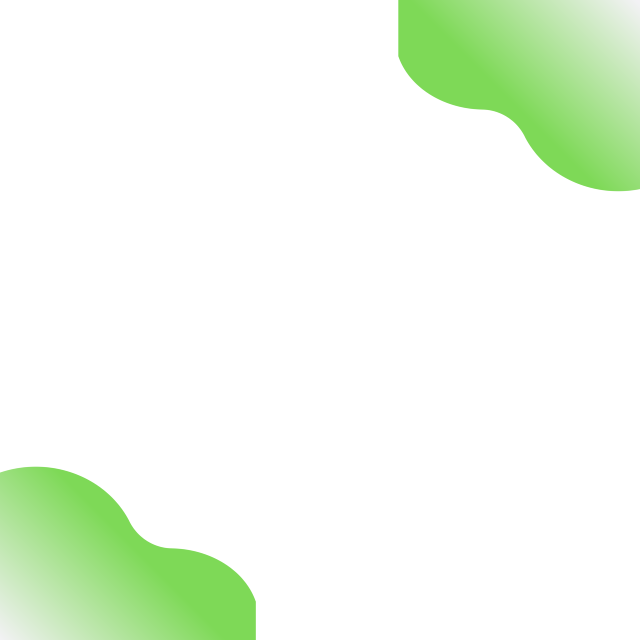
Write a three.js fragment shader that draws this background.

```glsl
// Two wavy green blobs fading to pale grey in opposite corners of a white field.
varying vec2 vUv;

// Drop below the crown of an elliptic arc (x) and its slope (y).
vec2 arcDrop(float dx, vec2 radii) {
  float r = clamp(dx / radii.x, -0.99, 0.99);
  float root = sqrt(1.0 - r * r);
  return vec2(radii.y * (1.0 - root), radii.y / radii.x * r / root);
}

// Coverage of a blob that sits in the lower left corner.
float blobMask(vec2 p) {
  vec2 drop;
  float height;
  if (p.x < 0.2018) {
    // tall hump
    drop = arcDrop(p.x - 0.056, vec2(0.1615, 0.1484));
    height = 0.2708 - drop.x;
  } else if (p.x < 0.2695) {
    // hollow between the humps
    drop = arcDrop(p.x - 0.2695, vec2(0.0755, 0.0771));
    height = 0.1432 + drop.x;
  } else {
    // low shoulder
    drop = arcDrop(p.x - 0.2656, vec2(0.1393, 0.1143));
    height = 0.1432 - drop.x;
  }
  float inside = (height - p.y) / sqrt(1.0 + drop.y * drop.y);
  inside = min(inside, 0.3997 - p.x); // straight cut at the side
  return smoothstep(-0.001, 0.001, inside);
}

// Diagonal fade from the pale corner to flat green.
vec3 blobColor(vec2 p) {
  vec3 pale = vec3(0.953, 0.949, 0.961);
  vec3 green = vec3(0.494, 0.851, 0.341);
  return mix(pale, green, clamp((p.x + p.y) / 0.354, 0.0, 1.0));
}

void main() {
  vec3 color = vec3(1.0);

  // The upper right blob is the lower left one turned by half a circle.
  vec2 turned = vec2(1.0221, 0.972) - vUv;
  color = mix(color, blobColor(vUv), blobMask(vUv));
  color = mix(color, blobColor(turned), blobMask(turned));

  gl_FragColor = vec4(color, 1.0);
}
```
